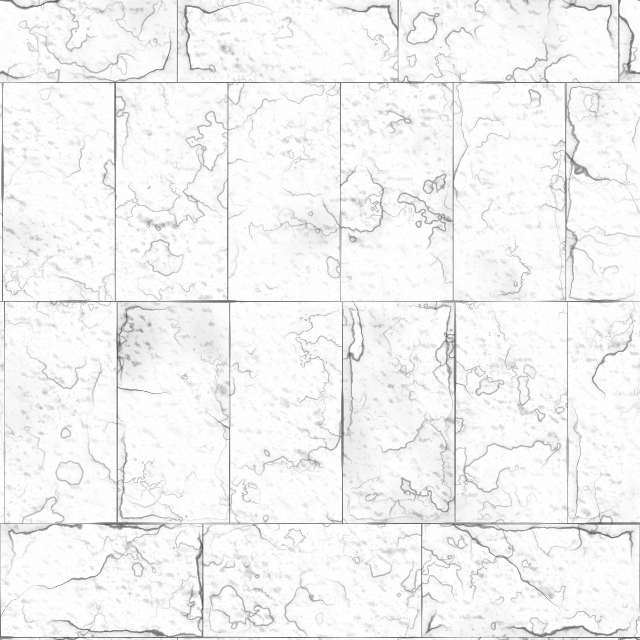
A three.js fragment shader for this texture map:

```glsl
// Pale split-stone wall: four seamless courses, two of wide blocks around two of
// six upright slabs. Each stone offsets its own noise, whose slopes and contours
// become grain, ledges, cracks and chipped rims, summed as ink over near-white.

varying vec2 vUv;

const float PAPER = 0.997;
const float BED_OFFSET = 0.004;

float hash(vec2 p) {
  return fract(sin(dot(p, vec2(127.1, 311.7))) * 43758.5);
}

float noise(vec2 p) {
  vec2 i = floor(p), f = fract(p);
  f = f * f * (3.0 - 2.0 * f);
  return mix(mix(hash(i), hash(i + vec2(1.0, 0.0)), f.x),
             mix(hash(i + vec2(0.0, 1.0)), hash(i + 1.0), f.x), f.y);
}

float fbm(vec2 p) {
  float sum = 0.0, amp = 0.52;
  for (int i = 0; i < 5; i++) {
    sum += amp * noise(p);
    p = mat2(1.6, 1.2, -1.2, 1.6) * p + 7.3;
    amp *= 0.49;
  }
  return sum;
}

// Course of stones at height y: bottom, top, first joint, joint spacing
vec4 course(float y) {
  if (y < 0.178) return vec4(0.0, 0.178, 0.317, 0.342);
  if (y < 0.525) return vec4(0.178, 0.525, 0.007, 0.176);
  if (y < 0.867) return vec4(0.525, 0.867, 0.004, 0.176);
  return vec4(0.867, 1.0, 0.277, 0.345);
}

// Thin line at zero distance, with soft shade on its negative side
float ledge(float d, float width, float shade) {
  float line = 1.0 - smoothstep(0.1 * width, width, abs(d));
  return line + shade * step(d, 0.0) * exp(min(d, 0.0) / 0.005);
}

// Contours of a noise field, kept to an even width by its slope
float contours(vec2 p, float freq, float levels, float width, float shade) {
  vec2 e = vec2(0.0012, 0.0);
  float f = fbm(p * freq);
  vec2 slope = vec2(fbm((p + e.xy) * freq), fbm((p + e.yx) * freq)) - f;
  float steepness = max(length(slope) * levels / e.x, 6.0);
  return ledge((fract(f * levels) - 0.5) / steepness, width, shade);
}

// Shade on the slopes of a rough surface that face away from the light
float relief(vec2 p, float freq, vec2 light) {
  return max(fbm(p * freq + light) - fbm(p * freq), 0.0);
}

// Dark joint whose weight drifts along its length
float joint(float edge, vec2 p, float weight) {
  float halfWidth = 0.0014 + 0.0016 * smoothstep(0.65, 0.95, noise(p * 17.0));
  float line = 1.0 - smoothstep(0.2 * halfWidth, halfWidth, edge);
  return line * weight * mix(0.25, 1.3, noise(p * 11.0 + 4.0));
}

void main() {
  // Stone cell
  float y = fract(vUv.y - BED_OFFSET);
  vec4 row = course(y);
  float x = fract(vUv.x - row.z);
  float column = floor(x / row.w);
  vec2 size = vec2(min(row.w, 1.0 - column * row.w), row.y - row.x);
  vec2 local = vec2(x - column * row.w, y - row.x);
  vec2 id = vec2(column, floor(row.x * 10.0) + 1.0);
  vec2 p = local + 20.0 * vec2(hash(id), hash(id + 31.0));
  vec2 edge = min(local, size - local);
  float wide = step(0.3, row.w);
  float rough = hash(id + 5.0);

  // Face grain, fractured patches and grey weathering
  float patchy = smoothstep(0.38, 0.75, fbm(p * 11.0 + 2.0));
  float stain = smoothstep(0.56, 0.85, fbm(p * 6.0 + 13.0));
  float fine = smoothstep(0.06, 0.4, relief(p, 95.0, vec2(0.3, 0.55)));
  float speck = smoothstep(0.7, 0.95, noise(p * 270.0 + 9.0));
  float flaky = smoothstep(0.06, 0.3, relief(p, 32.0, vec2(0.1, 0.2)));
  float ink = (fine + 0.4 * speck) * (0.06 + 0.12 * patchy);
  ink += flaky * (0.03 + 0.28 * patchy * (0.4 + 0.6 * rough));
  ink += stain * (0.08 + 0.2 * fine) * (0.4 + rough);

  // Broken ledges, large then small
  float broken = smoothstep(0.4, 0.8, noise(p * 15.0 + 6.0));
  float chipped = smoothstep(0.42, 0.85, noise(p * 19.0 + 17.0));
  ink += contours(p, 11.0, 4.0, 0.0021, 0.25) * broken * mix(0.15, 0.38, rough);
  ink += contours(p + 3.7, 21.0, 3.0, 0.0017, 0.2) * chipped * mix(0.12, 0.28, rough);

  // One long crack across some stones
  float angle = 6.283 * hash(id + 11.0);
  float across = dot(local - 0.5 * size, vec2(cos(angle), sin(angle)));
  across += 0.16 * (fbm(p * 9.0 + 21.0) - 0.5);
  float cracked = step(0.45, hash(id + 17.0)) * smoothstep(0.3, 0.75, noise(p * 10.0 + 8.0));
  ink += 0.5 * cracked * ledge(across, 0.0012 + 0.0016 * cracked, 0.2);

  // Chipped rim, strongest on the wide blocks
  float rim = min(edge.x, edge.y) - 0.009 - 0.045 * (fbm(p * 19.0 + 5.0) - 0.47);
  float rimWear = smoothstep(0.38, 0.8, noise(p * 10.0 + 23.0));
  rimWear *= mix(0.4 * step(0.5, hash(id + 23.0)), 0.6, wide);
  ink += rimWear * ledge(rim, 0.0016 + 0.002 * rimWear, 0.3);

  // Joints between stones
  ink += max(joint(edge.x, vUv, 0.65), joint(edge.y, vUv + 2.0, 0.7));

  gl_FragColor = vec4(vec3(PAPER * exp(-min(ink, 1.1))), 1.0);
}
```
